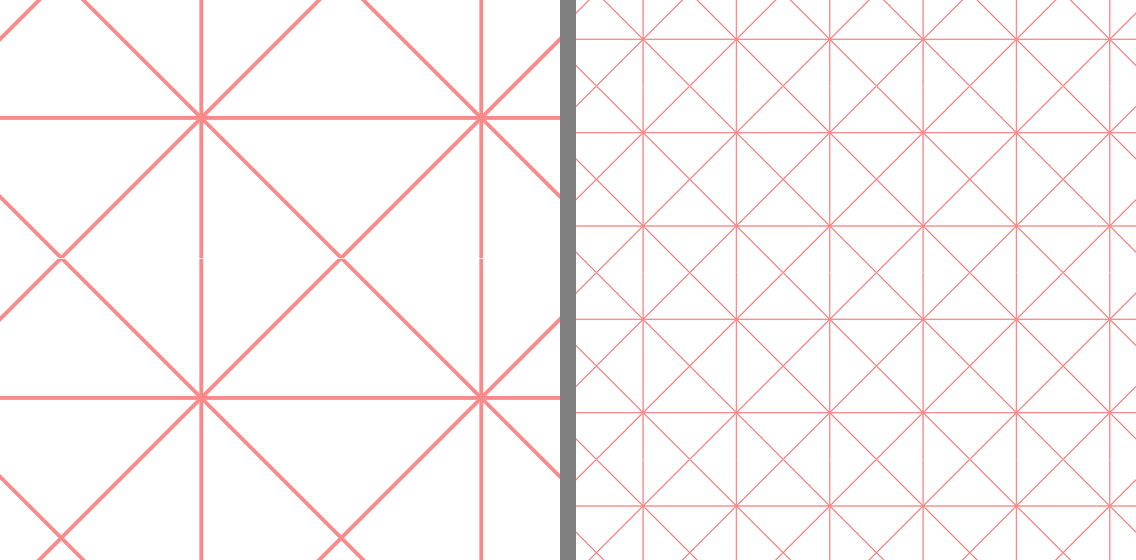
Left, the tile; right, the same tile 3 across and 3 down.
Reproduce this pattern procedurally as a WebGL 2 fragment shader.

```glsl
#version 300 es
precision highp float;
// Thin pink lattice on white: a square grid with both diagonals of each cell.
// Distances to four periodic line families are joined, and one hairline gap
// cuts the lines along a single row. Whole repeats make it tile.

uniform vec2 u_resolution;
out vec4 fragColor;

const float REPEATS = 2.0;                    // cells across and down
const vec2 NODE = vec2(0.3594, 0.2894);       // where eight lines meet
const float LINE_WIDTH = 0.0069;
const float GAP_Y = 0.5385;                   // height of the hairline gap
const float GAP_WIDTH = 0.0017;
const float GAP_STRENGTH = 0.8;
const vec3 PAPER = vec3(1.0);
const vec3 LINE_PINK = vec3(0.975, 0.54, 0.54);

// Distance from t to the nearest whole number
float distToInteger(float t) {
    return abs(fract(t + 0.5) - 0.5);
}

// Smooth coverage of a band, also when it is thinner than a pixel
float band(float dist, float width, float pixel) {
    float cover = clamp((0.5 * width - dist) / pixel + 0.5, 0.0, 1.0);
    return min(cover, width / pixel);
}

void main() {
    vec2 uv = gl_FragCoord.xy / u_resolution;
    float pixel = 1.0 / min(u_resolution.x, u_resolution.y);
    vec2 cell = (uv - NODE) * REPEATS;

    // Upright and level lines, then the two diagonals
    float grid = min(distToInteger(cell.x), distToInteger(cell.y));
    float diagonals = min(distToInteger(cell.x + cell.y),
                          distToInteger(cell.x - cell.y)) * inversesqrt(2.0);
    float lineDist = min(grid, diagonals) / REPEATS;
    float ink = band(lineDist, LINE_WIDTH, pixel);

    // Hairline gap, once per canvas height
    float gap = band(distToInteger(uv.y - GAP_Y), GAP_WIDTH, pixel);
    ink *= 1.0 - GAP_STRENGTH * gap;

    fragColor = vec4(mix(PAPER, LINE_PINK, ink), 1.0);
}
```
